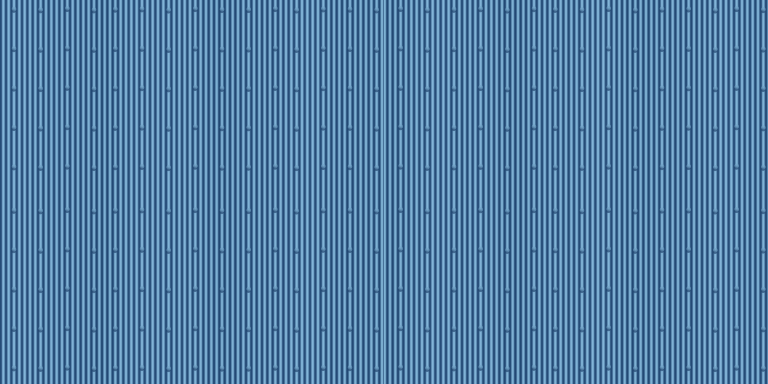
This texture is drawn by a WebGL 1 fragment shader. Its source:

```glsl
precision highp float;

uniform vec2 u_resolution;

// Lengths are in canvas heights
const vec3 GROOVE = vec3(0.138, 0.288, 0.460);
const vec3 CREST = vec3(0.504, 0.704, 0.842);
const vec3 SHADOW = vec3(0.130, 0.270, 0.435);
const vec3 DOME = vec3(0.440, 0.635, 0.775);
const float RIDGE_PITCH = 1.0 / 72.0;
const float RIDGE_SHARPNESS = 0.35;
const float FIRST_CREST = 0.0365;
const float SEAM_X = 1.0;
const float SEAM_SHIFT = 0.5;        // in ridges
const float RIVET_STEP = 34.0 / 7.0; // in ridges
const float RIVET_PHASE = 0.45;
const float ROW_PITCH = 0.1026;
const float FIRST_ROW = 0.0417;
const float ROW_SHIFT = 0.0104;      // extra gap at mid height
const float ROW_JITTER = 0.002;
const float RIVET_RADIUS = 0.0074;
const float RIM_DROP = 0.0022;
const float TONE_VARIATION = 0.007;
const float TAU = 6.2831853;

float ridgeHeight(float ridge) {
  float wave = 0.5 + 0.5 * cos(TAU * ridge);
  return mix(wave, smoothstep(0.0, 1.0, wave), RIDGE_SHARPNESS);
}

// Offset to the nearest rivet; each column snaps to a ridge crest
vec2 rivetOffset(vec2 p, float ridge, float shift) {
  float phase = RIVET_PHASE - shift;
  float column = floor((ridge - phase + 0.5) / RIVET_STEP + 0.5);
  float crest = floor(column * RIVET_STEP + phase);
  float y = p.y - FIRST_ROW - ROW_SHIFT * step(0.5, p.y);
  y += ROW_JITTER * sin(column * 2.4);
  float row = floor(y / ROW_PITCH + 0.5);
  return vec2((ridge - crest) * RIDGE_PITCH, y - row * ROW_PITCH);
}

float disc(vec2 offset, float radius, float blur) {
  return 1.0 - smoothstep(-blur, blur, length(offset) - radius);
}

void main() {
  vec2 p = gl_FragCoord.xy / u_resolution.y;
  float pixel = 1.0 / u_resolution.y;

  // Corrugation, out of step on either side of the seam
  float ridge = (p.x - FIRST_CREST) / RIDGE_PITCH;
  float side = smoothstep(-0.5 * pixel, 0.5 * pixel, p.x - SEAM_X);
  float height = mix(ridgeHeight(ridge), ridgeHeight(ridge - SEAM_SHIFT), side);
  float detail = 1.0 - smoothstep(0.4, 1.0, pixel / RIDGE_PITCH);
  vec3 color = mix(GROOVE, CREST, mix(0.5, height, detail));

  // Slow drift of tone across the sheet
  color += TONE_VARIATION * (sin(p.x * 17.0 + 0.8) + 0.6 * sin(p.x * 41.0));

  // Low domed rivets with a thin dark rim below
  float shift = SEAM_SHIFT * step(SEAM_X, p.x);
  vec2 offset = rivetOffset(p, ridge - shift, shift);
  float blur = 0.6 * pixel;
  float rim = disc(offset + vec2(0.3, 1.0) * RIM_DROP, 0.9 * RIVET_RADIUS, blur);
  float dome = disc(offset - vec2(0.0, 0.4) * RIM_DROP, 0.8 * RIVET_RADIUS, blur);
  float light = dot(offset, vec2(0.3, 0.95)) / RIVET_RADIUS;
  color = mix(color, SHADOW, 0.65 * rim * (1.0 - smoothstep(-0.3, 0.5, light)));
  color = mix(color, mix(SHADOW, DOME, smoothstep(-1.0, 0.0, light)), 0.6 * dome);

  gl_FragColor = vec4(color, 1.0);
}
```
